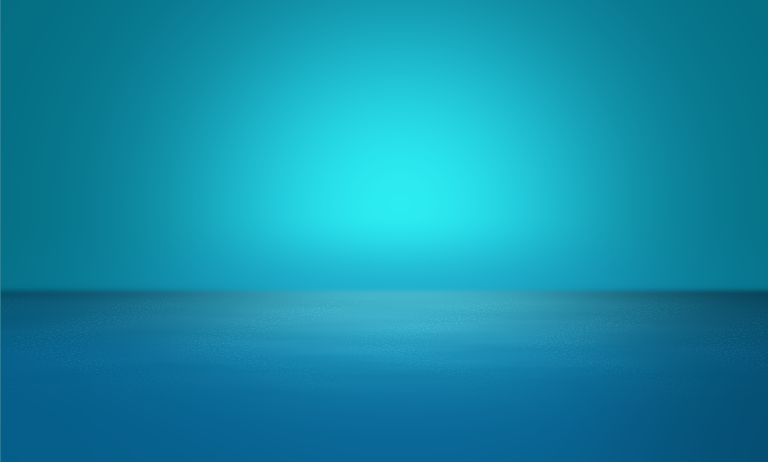
A Shadertoy shader for this background:

```glsl
const float HORIZON = 0.372;

vec2 hash2(vec2 p) {
    vec2 q = vec2(dot(p, vec2(127.1, 311.7)), dot(p, vec2(269.5, 183.3)));
    return fract(sin(q) * 4375.85);
}

// Distance to the nearest scattered cell point
float cellular(vec2 p) {
    vec2 cell = floor(p);
    float nearest = 2.0;
    for (int j = -1; j <= 1; j++) {
        for (int i = -1; i <= 1; i++) {
            vec2 neighbor = cell + vec2(i, j);
            nearest = min(nearest, distance(p, neighbor + hash2(neighbor)));
        }
    }
    return nearest;
}

// Fine horizontal streaks from layered sines
float streaks(vec2 p) {
    float sum = 0.0, amplitude = 0.5, frequency = 90.0;
    for (int i = 0; i < 4; i++) {
        float bend = 1.6 * sin(p.x * (5.0 + 3.0 * float(i)) + float(i) * 2.3);
        sum += amplitude * sin(p.y * frequency + bend);
        amplitude *= 0.65;
        frequency *= 1.73;
    }
    return sum;
}

vec3 wallColor(vec2 p) {
    vec2 offset = p * vec2(1.0, 1.08) - vec2(0.0, 0.556 * 1.08);
    float glow = exp(-4.6 * dot(offset, offset));
    vec3 color = mix(vec3(0.015, 0.425, 0.505), vec3(0.17, 0.925, 0.945), glow);
    color += vec3(0.03, 0.02, 0.15) * glow * (1.0 - glow);

    // Blue haze gathering above the horizon
    float haze = 1.0 - smoothstep(0.0, 0.17, p.y - HORIZON);
    float spread = exp(-2.2 * p.x * p.x);
    vec3 hazeColor = mix(vec3(0.05, 0.50, 0.66), vec3(0.13, 0.67, 0.80), glow);
    return mix(color, hazeColor, 0.75 * haze * spread);
}

vec3 floorColor(vec2 p) {
    float depth = max(HORIZON - p.y, 0.0);
    vec3 color = mix(vec3(0.015, 0.31, 0.43), vec3(0.02, 0.365, 0.535), smoothstep(0.0, 0.16, depth));
    color *= 1.0 - 0.17 * smoothstep(0.25, 0.85, p.x);

    // Reflected light pool
    float across = exp(-pow(p.x / 0.53, 2.0));
    float pool = across * exp(-pow(depth / 0.18, 2.0));
    color += vec3(0.25, 0.40, 0.36) * pool * mix(vec3(1.0), vec3(0.6, 0.95, 0.95), smoothstep(0.05, 0.2, depth));
    color += vec3(0.015, 0.03, 0.05) * across * smoothstep(0.1, 0.3, depth);

    // Brushed texture and faint specks
    float band = smoothstep(0.0, 0.04, depth) * (1.0 - smoothstep(0.12, 0.28, depth));
    color += 0.012 * streaks(p) * band * (0.3 + across);
    float speck = 1.0 - smoothstep(0.05, 0.4, cellular(p * vec2(130.0, 210.0)));
    float patches = 0.5 + 0.5 * sin(p.x * 17.0 + 2.0 * sin(p.y * 31.0));
    color += vec3(0.025, 0.045, 0.05) * speck * patches * band;
    return color;
}

void mainImage(out vec4 fragColor, in vec2 fragCoord) {
    vec2 uv = fragCoord / iResolution.xy;
    vec2 p = vec2((uv.x - 0.52) * 1.662, uv.y);

    float wall = smoothstep(HORIZON - 0.010, HORIZON + 0.008, uv.y);
    vec3 color = mix(floorColor(p), wallColor(p), wall);

    // Soft shadow along the outer horizon
    float seam = exp(-pow((uv.y - HORIZON + 0.008) / 0.014, 2.0));
    color *= 1.0 - 0.10 * seam * smoothstep(0.1, 0.7, abs(p.x));

    // Pale sliver on the left border
    color = mix(color, vec3(0.25, 0.56, 0.63), 0.6 * (1.0 - smoothstep(0.0005, 0.002, uv.x)));
    fragColor = vec4(clamp(color, 0.0, 1.0), 1.0);
}
```
